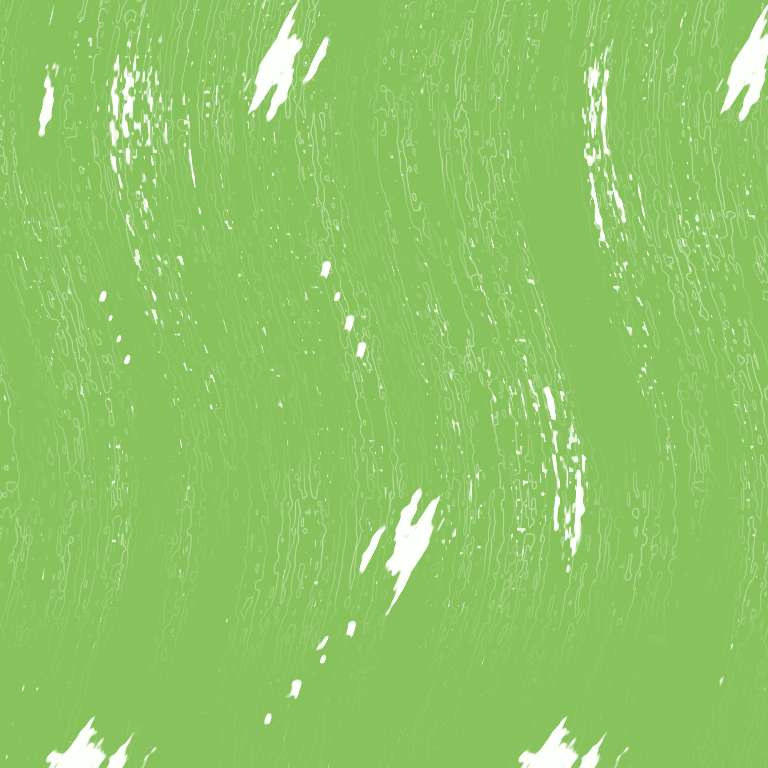
A WebGL 1 fragment shader for this texture:

```glsl
precision highp float;
uniform vec2 u_resolution;

const vec3 PAINT_GREEN = vec3(0.53, 0.76, 0.36);
const vec3 BARE_WHITE = vec3(0.99, 1.0, 0.98);
const vec2 PIVOT = vec2(0.448, 0.603);
const float REPEAT = 0.615;
const float TAU = 6.28318;

float hash(vec2 p) {
  vec3 h = fract(p.xyx * 0.1031);
  h += dot(h, h.yzx + 33.33);
  return fract((h.x + h.y) * h.z);
}

float noise(vec2 p) {
  vec2 cell = floor(p);
  vec2 f = fract(p);
  f = f * f * (3.0 - 2.0 * f);
  float low = mix(hash(cell), hash(cell + vec2(1, 0)), f.x);
  float high = mix(hash(cell + vec2(0, 1)), hash(cell + vec2(1, 1)), f.x);
  return mix(low, high, f.y);
}

// Offset to the nearest horizontal copy
vec2 wrapX(vec2 p, float period) {
  return vec2(p.x - period * floor(p.x / period + 0.5), p.y);
}

// Straightens the S-shaped sweep of the brush
vec2 brushSpace(vec2 p, float bend) {
  return vec2(p.x + bend * sin(TAU * p.y), p.y);
}

// Dry side of a stroke: abrupt on one edge, fading across and down
float dryness(vec2 q, float period, float falloff, float reach) {
  float across = fract((q.x + 0.275) / period) * period;
  float edge = smoothstep(0.0, 0.02, across) * exp(-across * falloff);
  float along = smoothstep(reach, 0.27, q.y) * (1.0 - smoothstep(0.3, 0.39, q.y));
  return edge * along;
}

// The stroke and its copy turned by half a circle
float bothStrokes(vec2 q, float falloff, float reach) {
  return max(dryness(q, REPEAT, falloff, reach), dryness(-q, 2.0, falloff, reach));
}

float hairField(vec2 q) {
  return 0.6 * noise(q * vec2(150.0, 6.0)) + 0.4 * noise(q * vec2(250.0, 85.0) + 17.0);
}

// Fine outline where the field crosses a level
float contour(vec2 q, float level, float width) {
  float e = 0.0005;
  float h = hairField(q);
  vec2 slope = vec2(hairField(q + vec2(e, 0)), hairField(q + vec2(0, e))) - h;
  float dist = abs(h - level) / max(length(slope) / e, 16.0);
  return 1.0 - smoothstep(0.0, width, dist);
}

// White gaps left by single bristles
float bristleGaps(vec2 q, float dry) {
  float streak = noise(q * vec2(135.0, 8.0) + 41.0);
  float chip = noise(q * vec2(270.0, 90.0) + 73.0);
  float threshold = mix(0.93, 0.53, dry);
  return smoothstep(-0.06, 0.06, mix(streak, chip, 0.42) - threshold);
}

// Tiny chips strung along narrow lanes
float specks(vec2 q, float amount) {
  float lane = smoothstep(0.45, 0.65, noise(q * vec2(75.0, 2.5) + 59.0));
  float chip = noise(q * vec2(310.0, 130.0) + 23.0);
  float threshold = mix(1.0, 0.7, amount * lane);
  return smoothstep(-0.05, 0.1, chip - threshold);
}

// Ragged slanted patch of bare ground
float daub(vec2 offset, vec2 size, float lean, float rag) {
  vec2 q = vec2(offset.x - lean * offset.y, offset.y);
  float grain = noise(q * vec2(78.0, 17.0) + 37.0) - 0.5;
  float fray = noise(q * vec2(200.0, 90.0) + 11.0) - 0.5;
  float body = 1.0 - length(q / size);
  return smoothstep(0.3, 0.5, body + rag * grain + 0.6 * fray);
}

// Row of small flakes between two ends
float flakeChain(vec2 p, vec2 start, vec2 end, float size) {
  float cover = 0.0;
  for (int i = 0; i < 4; i++) {
    float k = float(i);
    vec2 spot = mix(start, end, k / 3.0);
    float grow = 0.6 + 0.7 * hash(start * 90.0 + k);
    cover = max(cover, daub(p - spot, size * grow * vec2(1.0, 1.5), 0.3, 0.5));
  }
  return cover;
}

float flakes(vec2 p) {
  vec2 group = vec2(-0.057, 0.325);
  vec2 groupSize = vec2(0.032, 0.09);
  float cover = daub(wrapX(p - group, REPEAT), groupSize, 0.5, 2.2);
  cover = max(cover, daub(-p - group, groupSize, 0.5, 2.2));
  cover = max(cover, daub(p - vec2(-0.375, 0.3), vec2(0.016, 0.08), 0.25, 1.8));
  vec2 foot = wrapX(p - vec2(-0.325, -0.6), REPEAT);
  cover = max(cover, daub(foot, vec2(0.062, 0.07), 0.6, 1.3));
  cover = max(cover, flakeChain(p, vec2(-0.025, 0.045), vec2(0.021, -0.06), 0.011));
  cover = max(cover, flakeChain(p, vec2(0.008, -0.423), vec2(-0.1, -0.54), 0.011));
  return max(cover, flakeChain(p, vec2(-0.315, 0.01), vec2(-0.283, -0.072), 0.007));
}

void main() {
  vec2 p = gl_FragCoord.xy / u_resolution - PIVOT;
  vec2 q = brushSpace(p, 0.047);

  // Dry cores inside wider worn veils, over broad thin bands
  float core = bothStrokes(q, 13.0, -0.12);
  float veil = bothStrokes(q, 4.0, -0.6);
  float band = smoothstep(0.25, 0.6, noise(q * vec2(20.0, 2.5) + 5.0));
  float body = mix(0.15, 1.0, smoothstep(-0.5, -0.3, p.y));

  // Pale hairlines, then white gaps, specks and flakes
  float strength = mix(0.05, 0.5, noise(q * vec2(70.0, 16.0) + 29.0));
  float hair = contour(q, 0.52, 0.0017) * strength * body * max(band, veil);
  float gaps = bristleGaps(q, min(1.25 * core, 1.0));
  float chips = 0.85 * specks(q, body * max(veil, 0.35 * band));
  float bare = max(max(hair, chips), max(gaps, flakes(p)));

  gl_FragColor = vec4(mix(PAINT_GREEN, BARE_WHITE, bare), 1.0);
}
```
